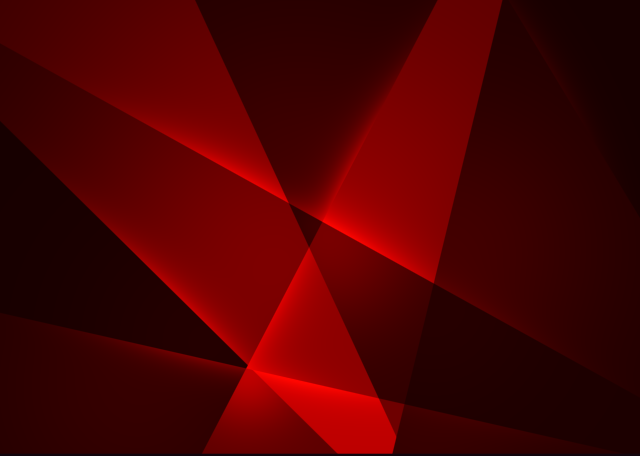
This background is drawn by a WebGL 1 fragment shader. Its source:

```glsl
precision highp float;
// Dark red facets cut by crossing straight beams, with glowing edges.
uniform vec2 u_resolution;

// Signed distance to the line from a to b, positive on its left.
float lineDistance(vec2 p, vec2 a, vec2 b) {
  vec2 along = normalize(b - a);
  vec2 offset = p - a;
  return along.x * offset.y - along.y * offset.x;
}

// Antialiased half-plane mask.
float mask(float d) {
  float blur = 0.8 / u_resolution.y;
  return smoothstep(-blur, blur, d);
}

// Round soft light.
float halo(vec2 p, vec2 center, float radius) {
  vec2 q = (p - center) / radius;
  return exp(-dot(q, q));
}

// Light hugging an edge, strongest around center.
float edgeGlow(vec2 p, float d, vec2 center, float width, float reach) {
  return exp(-abs(d) / width) * halo(p, center, reach);
}

void main() {
  // Canvas height is one unit, y points up.
  vec2 p = gl_FragCoord.xy / u_resolution * vec2(1.401, 1.0);

  // Edges that divide the canvas.
  float ridge = lineDistance(p, vec2(0.0, 0.905), vec2(1.401, 0.128));
  float fall = lineDistance(p, vec2(0.427, 1.0), vec2(0.885, 0.005));
  float rise = lineDistance(p, vec2(0.958, 1.0), vec2(0.442, 0.005));
  float steep = lineDistance(p, vec2(1.1, 1.0), vec2(0.859, 0.005));
  float slope = lineDistance(p, vec2(0.0, 0.735), vec2(0.739, 0.005));
  float base = lineDistance(p, vec2(0.0, 0.314), vec2(1.401, -0.003));
  float corner = lineDistance(p, vec2(1.113, 1.0), vec2(1.401, 0.522));
  float rightOfFall = mask(fall);
  float rightOfRise = mask(rise);
  float rightOfSteep = mask(steep);
  float aboveSlope = mask(slope);

  // Facets above the ridge, left to right.
  float topLeft = 0.2 + 0.27 * halo(p, vec2(0.6, 0.62), 0.55)
    + 0.45 * edgeGlow(p, ridge, vec2(0.57, 0.59), 0.035, 0.28);
  float topDark = 0.13 + 0.12 * halo(p, vec2(0.65, 0.6), 0.35)
    + 0.45 * edgeGlow(p, rise, vec2(0.75, 0.59), 0.03, 0.28)
    + 0.22 * edgeGlow(p, ridge, vec2(0.69, 0.53), 0.03, 0.12);
  float topBright = 0.36 + 0.2 * halo(p, vec2(0.74, 0.52), 0.4)
    + 0.45 * edgeGlow(p, ridge, vec2(0.73, 0.5), 0.04, 0.28);
  float topRight = 0.12 + 0.14 * halo(p, vec2(0.98, 0.45), 0.35)
    + 0.1 * edgeGlow(p, ridge, vec2(0.98, 0.36), 0.03, 0.3);
  float topCorner = 0.09 + 0.11 * edgeGlow(p, corner, vec2(1.2, 0.85), 0.03, 0.25);
  float upper = mix(topLeft, topDark, rightOfFall);
  upper = mix(upper, topBright, rightOfRise);
  upper = mix(upper, topRight, rightOfSteep);
  upper = mix(upper, topCorner, mask(corner));

  // Facets between the ridge and the base.
  float farLeft = 0.09 + 0.05 * halo(p, vec2(0.45, 0.25), 0.3);
  float broad = 0.15 + 0.34 * halo(p, vec2(0.6, 0.42), 0.5)
    + 0.35 * edgeGlow(p, slope, vec2(0.42, 0.32), 0.03, 0.28);
  float sliver = 0.18 + 0.06 * halo(p, vec2(0.7, 0.5), 0.05);
  float wedge = 0.55 + 0.32 * edgeGlow(p, rise, vec2(0.61, 0.33), 0.04, 0.25)
    + 0.2 * edgeGlow(p, base, vec2(0.57, 0.19), 0.03, 0.15);
  float shade = 0.19 + 0.28 * halo(p, vec2(0.72, 0.48), 0.2);
  float darkRight = 0.11 + 0.04 * halo(p, vec2(0.95, 0.33), 0.25);
  float left = mix(mix(farLeft, broad, aboveSlope), sliver, rightOfFall);
  float middle = mix(left, mix(wedge, shade, rightOfFall), rightOfRise);
  middle = mix(middle, darkRight, rightOfSteep);

  // Facets below the base.
  float lowLeft = 0.12 + 0.09 * halo(p, vec2(0.3, 0.15), 0.35)
    + 0.3 * edgeGlow(p, base, vec2(0.48, 0.2), 0.025, 0.25);
  float lowWedge = 0.36 + 0.4 * halo(p, vec2(0.542, 0.195), 0.12);
  float lowBright = 0.74 + 0.3 * edgeGlow(p, base, vec2(0.64, 0.17), 0.03, 0.22);
  float lowRight = 0.13 + 0.08 * halo(p, vec2(0.92, 0.07), 0.3)
    + 0.06 * edgeGlow(p, base, vec2(1.0, 0.09), 0.03, 0.3);
  float lower = mix(lowLeft, lowWedge, rightOfRise);
  lower = mix(lower, lowBright, aboveSlope);
  lower = mix(lower, 0.43, rightOfFall);
  lower = mix(lower, lowRight, rightOfSteep);

  // Join the bands and draw the thin dark bottom border.
  float red = mix(mix(lower, middle, mask(base)), upper, mask(ridge));
  vec3 color = vec3(red, 0.03 * smoothstep(0.8, 1.1, red), 0.0);
  color = mix(vec3(0.07, 0.02, 0.05), color, mask(p.y - 0.005));
  gl_FragColor = vec4(color, 1.0);
}
```
